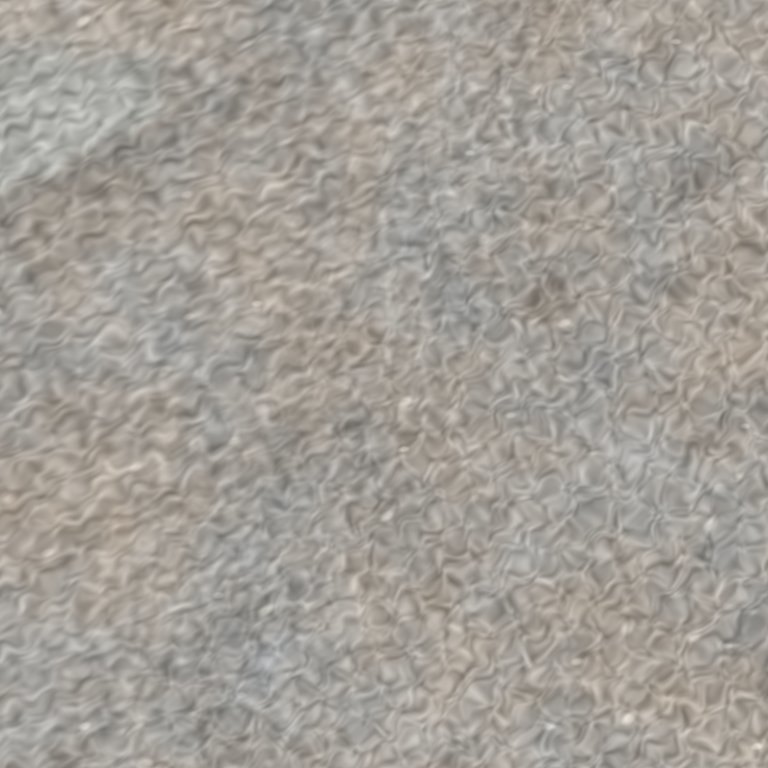
Write a Shadertoy shader that draws this texture.

```glsl
// Worn grey asphalt with slanted fine grain, a pale patch, dark stains and bright chips.

const vec3 ASPHALT = vec3(0.640, 0.620, 0.593);
const vec3 WARM_TINT = vec3(0.035, 0.002, -0.030);
const vec3 PATCH_TINT = vec3(0.020, 0.044, 0.050);
const vec3 CHIP_TINT = vec3(0.17, 0.17, 0.165);
const float GRAIN_ANGLE = 0.48;

vec2 hash2(vec2 p) {
    vec3 q = fract(p.xyx * vec3(0.1031, 0.1030, 0.0973));
    q += dot(q, q.yzx + 33.33);
    return fract((q.xx + q.yz) * q.zy);
}

vec2 rotate(vec2 p, float angle) {
    float c = cos(angle), s = sin(angle);
    return vec2(c * p.x + s * p.y, c * p.y - s * p.x);
}

float cornerSlope(vec2 cell, vec2 offset) {
    float angle = 6.28318 * hash2(cell + 57.0).x;
    return dot(vec2(cos(angle), sin(angle)), offset);
}

float gradientNoise(vec2 p) {
    vec2 i = floor(p), f = fract(p);
    vec2 u = f * f * f * (f * (f * 6.0 - 15.0) + 10.0);
    vec2 e = vec2(1.0, 0.0);
    float low = mix(cornerSlope(i, f), cornerSlope(i + e, f - e), u.x);
    float high = mix(cornerSlope(i + e.yx, f - e.yx), cornerSlope(i + 1.0, f - 1.0), u.x);
    return mix(low, high, u.y);
}

// Two octaves of grain, stretched along one direction and bent by a warp
float grain(vec2 p, float angle, vec2 frequency, float bend) {
    vec2 warp = vec2(gradientNoise(p * 34.0), gradientNoise(p * 34.0 + 71.0));
    vec2 q = rotate(p + warp * bend, angle) * frequency;
    return 0.17 * gradientNoise(q) + 0.14 * gradientNoise(q * 1.55 + 19.0);
}

// Soft ellipses scattered over a jittered grid
float scatter(vec2 p, float cells, float chance, vec2 size, float seed) {
    vec2 q = p * cells, home = floor(q);
    float cover = 0.0;
    for (int y = -1; y <= 1; y++)
    for (int x = -1; x <= 1; x++) {
        vec2 cell = home + vec2(x, y);
        vec2 place = hash2(cell + seed), kind = hash2(cell + seed + 31.0);
        vec2 d = rotate(q - cell - place, GRAIN_ANGLE + kind.y - 0.5);
        float r = length(d / (size * cells * mix(0.6, 1.2, kind.y)));
        float spot = (1.0 - smoothstep(0.3, 1.2, r)) * step(kind.x, chance);
        cover = max(cover, spot * mix(0.5, 1.0, place.x));
    }
    return cover;
}

// Height above the slanted lower rim of the pale patch
float rimHeight(vec2 p) {
    return p.y - 0.745 - 0.5 * p.x + 0.03 * gradientNoise(p * 22.0);
}

float palePatch(vec2 p) {
    float top = 1.0 - smoothstep(0.90, 0.97, p.y + 0.06 * gradientNoise(p * 12.0));
    float side = 1.0 - smoothstep(0.16, 0.27, p.x);
    return smoothstep(-0.008, 0.018, rimHeight(p)) * top * side;
}

float rimShadow(vec2 p) {
    float h = rimHeight(p);
    float band = smoothstep(-0.10, -0.03, h) * (1.0 - smoothstep(-0.012, 0.012, h));
    return band * (1.0 - smoothstep(0.22, 0.42, p.x));
}

void mainImage(out vec4 fragColor, in vec2 fragCoord) {
    vec2 p = fragCoord / iResolution.y;

    // Long slanted grain at the left, rounder curls at the lower right
    float streaks = grain(p, GRAIN_ANGLE, vec2(34.0, 68.0), 0.012);
    float curls = grain(p + 3.7, 0.75, vec2(50.0, 70.0), 0.016);
    float round = smoothstep(0.0, 0.8, p.x - 0.45 * p.y + 0.15);
    float fine = mix(streaks, curls, round) / length(vec2(round, 1.0 - round));

    // Broad wear and colour drift
    float wear = 0.07 * gradientNoise(rotate(p, GRAIN_ANGLE) * vec2(9.0, 17.0));
    wear += 0.05 * gradientNoise(p * 4.0 + 8.0);
    float warmth = gradientNoise(p * 4.5 + 23.0) + 0.6 * gradientNoise(p * 16.0 + 5.0);

    // Stains, chips and patch
    float stains = scatter(p, 7.0, 0.16, vec2(0.040, 0.019), 4.0);
    float chips = scatter(p, 17.0, 0.16, vec2(0.012, 0.007), 90.0);
    float patchCover = palePatch(p);

    vec3 color = ASPHALT + fine + wear;
    color += WARM_TINT * warmth * (1.0 - patchCover);
    color += PATCH_TINT * patchCover + CHIP_TINT * chips;
    color -= 0.05 * rimShadow(p) + 0.085 * stains;
    fragColor = vec4(clamp(color, 0.0, 1.0), 1.0);
}
```
